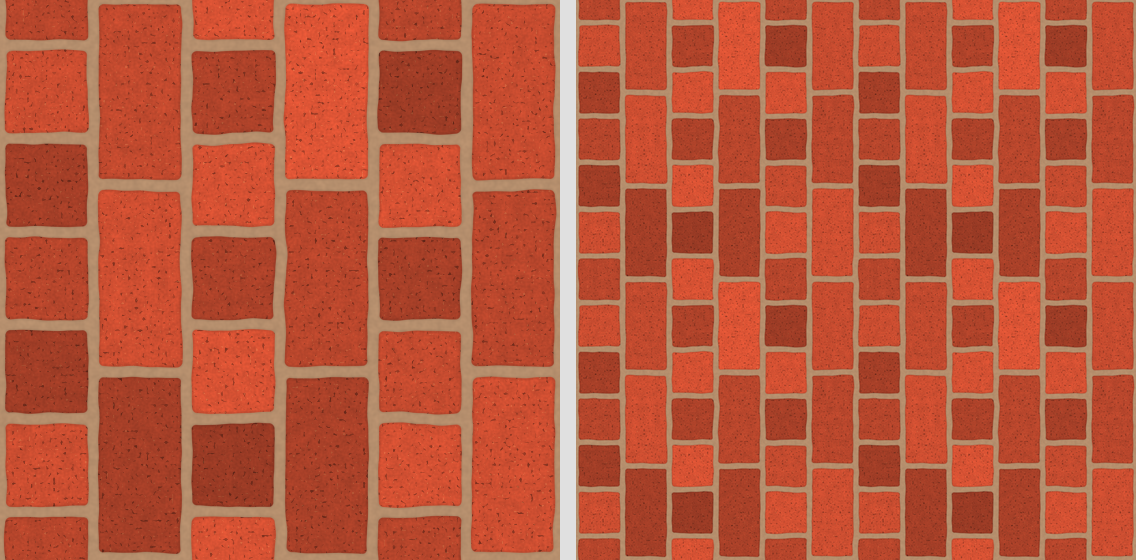
Left: one tile. Right: repeated 2 by 2.
Reproduce this pattern procedurally as a Shadertoy shader.

```glsl
// Clay paving: columns of square bricks alternate with columns of tall bricks.
// Rounded boxes are bent by wrapping gradient noise, tinted by a hash per brick,
// then speckled with dark pits and pale grains; sandy mortar fills the joints.

#define COLUMNS 6.0        // columns across and square bricks down, even
#define ROW_SHIFT 0.016    // vertical offset, in cells
#define HALF_JOINT 0.059   // half the mortar width, in cells
#define CORNER 0.052       // corner radius, in cells
#define WOBBLE 0.034       // bending of the brick edges
#define TONE_RANGE 0.40    // brightness spread between bricks
#define PIT_AMOUNT 0.42    // darkness of the pits
#define FLECK_AMOUNT 0.30  // strength of the pale grains
#define SEED 17
#define CLAY vec3(0.755, 0.287, 0.180)
#define MORTAR vec3(0.712, 0.560, 0.428)
#define FLECK vec3(0.86, 0.58, 0.36)

float hash(ivec2 cell, int seed) {
    uint h = uint(cell.x) * 374761393u + uint(cell.y) * 668265263u + uint(seed) * 974711u;
    h = (h ^ (h >> 15)) * 2246822519u;
    h = (h ^ (h >> 13)) * 3266489917u;
    h ^= h >> 16;
    return float(h & 65535u) / 65535.0;
}

float cornerSlope(vec2 cell, vec2 offset, float period, int seed) {
    float angle = 6.28318 * hash(ivec2(mod(cell, period)), seed);
    return dot(vec2(cos(angle), sin(angle)), offset);
}

// Gradient noise over the unit canvas, wrapping after a whole number of cells
float noise(vec2 uv, float period, int seed) {
    vec2 p = uv * period;
    vec2 i = floor(p);
    vec2 f = p - i;
    vec2 w = f * f * f * (f * (f * 6.0 - 15.0) + 10.0);
    vec2 e = vec2(1.0, 0.0);
    float low = mix(cornerSlope(i, f, period, seed),
                    cornerSlope(i + e.xy, f - e.xy, period, seed), w.x);
    float high = mix(cornerSlope(i + e.yx, f - e.yx, period, seed),
                     cornerSlope(i + e.xx, f - e.xx, period, seed), w.x);
    return mix(low, high, w.y);
}

float roundedBox(vec2 p, vec2 halfSize, float radius) {
    vec2 q = abs(p) - halfSize + radius;
    return length(max(q, 0.0)) + min(max(q.x, q.y), 0.0) - radius;
}

void mainImage(out vec4 fragColor, in vec2 fragCoord) {
    vec2 uv = fragCoord / iResolution.xy;
    float pixel = COLUMNS / min(iResolution.x, iResolution.y);

    // Brick layout: odd columns hold bricks twice as tall
    vec2 grid = uv * COLUMNS - vec2(0.0, ROW_SHIFT);
    float column = floor(grid.x);
    float tall = mod(column, 2.0);
    float brickHeight = 1.0 + tall;
    float row = (grid.y + 0.5 * (1.0 - tall)) / brickHeight;
    ivec2 id = ivec2(column, mod(floor(row), COLUMNS / brickHeight));
    vec2 local = vec2(fract(grid.x) - 0.5, (fract(row) - 0.5) * brickHeight);

    // Hand-formed outline
    vec2 bend = vec2(noise(uv, 12.0, SEED), noise(uv, 12.0, SEED + 1));
    bend += 0.35 * vec2(noise(uv, 30.0, SEED + 2), noise(uv, 30.0, SEED + 3));
    vec2 halfSize = vec2(0.5, 0.5 * brickHeight) - HALF_JOINT;
    float d = roundedBox(local + WOBBLE * bend, halfSize, CORNER);
    float brickMask = 1.0 - smoothstep(-0.8 * pixel, 0.8 * pixel, d);

    // Fired clay: tone per brick, soft mottling, fine grain
    float chance = hash(id, SEED + 4);
    float tone = 1.0 + TONE_RANGE * (mix(chance, sqrt(chance), 0.6) - 0.61);
    float mottle = noise(uv, 36.0, SEED + 5) + 0.7 * noise(uv, 84.0, SEED + 6);
    float grain = noise(uv, 210.0, SEED + 7);
    vec3 clay = CLAY * tone * (1.0 + 0.07 * mottle + 0.09 * grain);

    // Pits gather in patches, pale grains are scattered thinly
    float patchiness = 0.65 + 0.6 * noise(uv, 48.0, SEED + 8);
    float pits = smoothstep(0.24, 0.50, noise(uv, 150.0, SEED + 9)) * patchiness;
    float flecks = smoothstep(0.36, 0.56, noise(uv, 180.0, SEED + 10));
    clay *= 1.0 - PIT_AMOUNT * pits;
    clay = mix(clay, FLECK * tone, FLECK_AMOUNT * flecks);
    clay *= 1.0 - 0.10 * smoothstep(-0.035, 0.0, d);

    // Sandy mortar, a little darker against the bricks
    float sand = 0.05 * noise(uv, 72.0, SEED + 11) + 0.035 * noise(uv, 160.0, SEED + 12);
    vec3 mortar = MORTAR * (1.0 + sand);
    mortar *= 1.0 - 0.05 * (1.0 - smoothstep(0.0, 0.03, d));

    fragColor = vec4(mix(mortar, clay, brickMask), 1.0);
}
```
